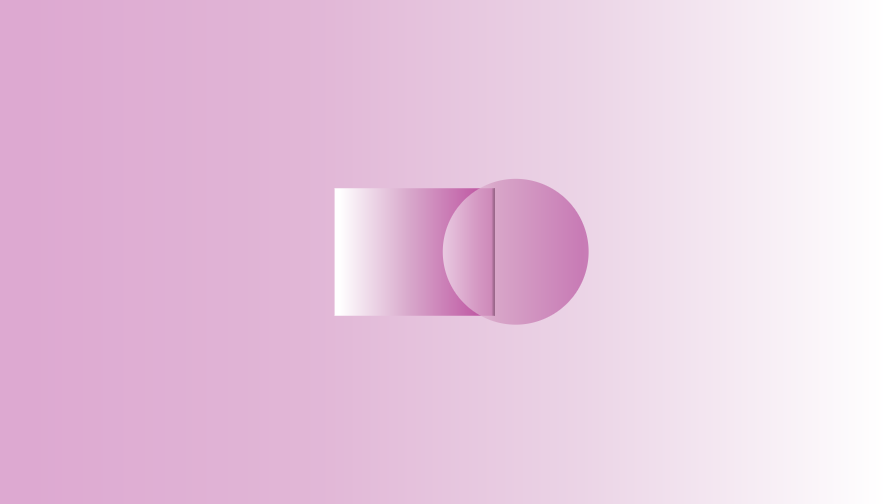
Reproduce this background procedurally as a Shadertoy shader.

```glsl
// Layout, in canvas heights from the centre
const vec2 PANEL_CENTER = vec2(-0.066, 0.0);
const vec2 PANEL_HALF = vec2(0.159, 0.1265);
const vec2 DISC_CENTER = vec2(0.1343, 0.0005);
const float DISC_RADIUS = 0.1447;
const float DISC_OPACITY = 0.7;
const float SHADE_WIDTH = 0.007;
const float SHADE_STRENGTH = 0.32;

// Backdrop colours, left to right
const vec3 BACK_PINK = vec3(0.867, 0.662, 0.820);
const vec3 BACK_ROSE = vec3(0.884, 0.718, 0.842);
const vec3 BACK_PALE = vec3(0.922, 0.832, 0.902);
const vec3 WHITE = vec3(1.0);

// Panel and disc colours
const vec3 PANEL_MID = vec3(0.845, 0.655, 0.795);
const vec3 PANEL_DEEP = vec3(0.755, 0.365, 0.650);
const vec3 DISC_LIGHT = vec3(0.960, 0.910, 0.950);
const vec3 DISC_MID = vec3(0.820, 0.590, 0.745);
const vec3 DISC_DEEP = vec3(0.725, 0.335, 0.630);

float ramp(float start, float end, float x) {
    return clamp((x - start) / (end - start), 0.0, 1.0);
}

float boxDistance(vec2 p, vec2 halfSize) {
    vec2 d = abs(p) - halfSize;
    return length(max(d, 0.0)) + min(max(d.x, d.y), 0.0);
}

float coverage(float dist) {
    return clamp(0.5 - dist * iResolution.y, 0.0, 1.0);
}

vec3 backdrop(float x) {
    vec3 color = mix(BACK_PINK, BACK_ROSE, ramp(0.03, 0.36, x));
    color = mix(color, BACK_PALE, ramp(0.36, 0.65, x));
    return mix(color, WHITE, ramp(0.65, 0.99, x));
}

vec3 panelColor(float x) {
    vec3 color = mix(WHITE, PANEL_MID, ramp(0.03, 0.47, x));
    return mix(color, PANEL_DEEP, ramp(0.47, 0.88, x));
}

vec3 discColor(float x) {
    vec3 color = mix(DISC_LIGHT, DISC_MID, ramp(0.0, 0.36, x));
    return mix(color, DISC_DEEP, ramp(0.36, 0.95, x));
}

void mainImage(out vec4 fragColor, in vec2 fragCoord) {
    vec2 p = (fragCoord - 0.5 * iResolution.xy) / iResolution.y;
    vec3 color = backdrop(fragCoord.x / iResolution.x);

    // Panel with a horizontal gradient
    vec2 panelPos = p - PANEL_CENTER;
    float panelMask = coverage(boxDistance(panelPos, PANEL_HALF));
    float panelX = 0.5 + 0.5 * panelPos.x / PANEL_HALF.x;
    color = mix(color, panelColor(panelX), panelMask);

    // Translucent disc
    vec2 discPos = p - DISC_CENTER;
    float discMask = coverage(length(discPos) - DISC_RADIUS);
    float discX = 0.5 + 0.5 * discPos.x / DISC_RADIUS;
    color = mix(color, discColor(discX), discMask * DISC_OPACITY);

    // Narrow shade along the panel's right edge
    float shade = ramp(SHADE_WIDTH, 0.0, PANEL_HALF.x - panelPos.x);
    color *= 1.0 - SHADE_STRENGTH * shade * panelMask;

    fragColor = vec4(color, 1.0);
}
```
